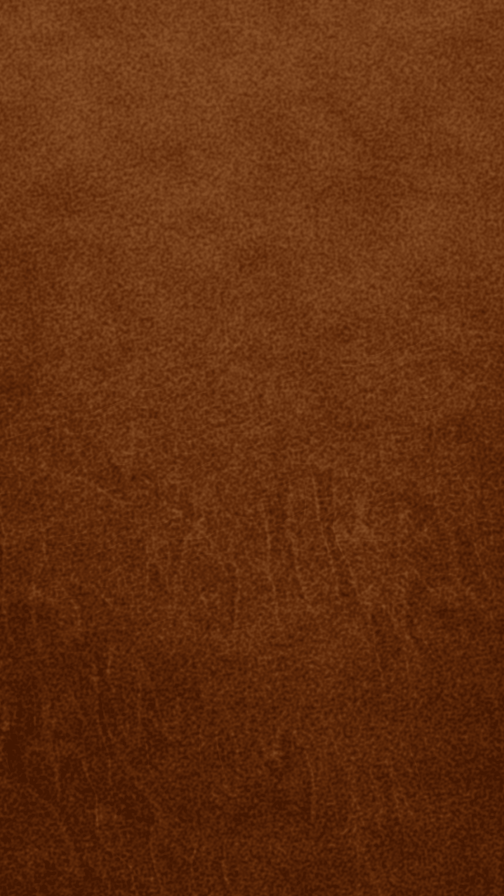
This texture is drawn by a Shadertoy shader. Its source:

```glsl
vec2 randomGradient(vec2 cell) {
    vec3 h = fract(cell.xyx * vec3(0.1031, 0.1030, 0.0973));
    h += dot(h, h.yzx + 33.33);
    float angle = 6.2832 * fract((h.x + h.y) * h.z);
    return vec2(cos(angle), sin(angle));
}

float gradientNoise(vec2 p) {
    vec2 i = floor(p), f = p - i;
    vec2 w = f * f * f * (f * (f * 6.0 - 15.0) + 10.0);
    vec2 e = vec2(0, 1);
    float low = mix(dot(randomGradient(i), f),
                    dot(randomGradient(i + e.yx), f - e.yx), w.x);
    float high = mix(dot(randomGradient(i + e.xy), f - e.xy),
                     dot(randomGradient(i + e.yy), f - e.yy), w.x);
    return mix(low, high, w.y);
}

float fbm(vec2 p) {
    float sum = 0.0, amplitude = 1.0;
    for (int octave = 0; octave < 4; octave++) {
        sum += amplitude * gradientNoise(p);
        p = mat2(1.6, 1.2, -1.2, 1.6) * p + 17.3;
        amplitude *= 0.55;
    }
    return sum;
}

// Pale crease with a shaded flank, along the zero line of stretched noise
float crease(vec2 p, float width) {
    float n = gradientNoise(p);
    float ridge = 1.0 - smoothstep(0.0, width, abs(n));
    float flank = 1.0 - smoothstep(0.0, width * 1.6, abs(n - width * 1.7));
    return ridge - 0.6 * flank;
}

vec3 leatherColor(float tone) {
    vec3 dark = vec3(0.285, 0.105, 0.012);
    vec3 middle = vec3(0.385, 0.170, 0.040);
    vec3 light = vec3(0.485, 0.268, 0.118);
    return tone < 0.5 ? mix(dark, middle, tone * 2.0)
                      : mix(middle, light, tone * 2.0 - 1.0);
}

void mainImage(out vec4 fragColor, in vec2 fragCoord) {
    vec2 p = fragCoord / iResolution.y;
    float across = fragCoord.x / iResolution.x;
    vec2 warp = 0.010 * vec2(fbm(p * 11.0), fbm(p * 11.0 + 40.0));
    vec2 q = p + warp;

    // Light falling from the top, dimmer at the sides and bottom left
    float tone = mix(0.24, 0.90, smoothstep(0.05, 1.0, p.y));
    tone -= 0.18 * pow(abs(across * 2.0 - 1.0), 2.5) * (1.0 - 0.6 * p.y);
    tone -= 0.09 * (1.0 - across) * (1.0 - smoothstep(0.2, 0.5, p.y));
    tone += 0.09 * exp(-14.0 * dot(p - vec2(0.28, 0.45), p - vec2(0.28, 0.45)));

    // Cloudy dye patches and small streaks
    tone += 0.17 * fbm(p * vec2(4.0, 5.0) + 3.0);
    tone += 0.18 * fbm(q * vec2(18.0, 26.0) + 8.0);

    // Long leaning creases in the lower half
    float lower = 1.0 - smoothstep(0.40, 0.64, p.y);
    float patches = smoothstep(-0.25, 0.25, gradientNoise(p * 7.0 + 21.0));
    vec2 lean = vec2(q.x + 0.20 * q.y, q.y);
    tone += 0.24 * lower * patches * crease(lean * vec2(27.0, 6.0), 0.08);
    tone += 0.17 * lower * crease(lean * vec2(38.0, 10.0) + 31.0, 0.10)
          * smoothstep(-0.15, 0.25, gradientNoise(p * 8.0 + 60.0));

    // Diagonal folds toward the lower left
    vec2 fold = vec2(q.x * 0.75 + q.y * 0.65, q.y * 0.75 - q.x * 0.65);
    tone += 0.20 * lower * (1.0 - smoothstep(0.2, 0.6, across))
          * crease(fold * vec2(20.0, 6.0) + 12.0, 0.07)
          * smoothstep(-0.15, 0.3, gradientNoise(p * 6.0 + 75.0));

    // Faint sideways wrinkles around the middle
    float band = smoothstep(0.1, 0.4, p.y) * (1.0 - smoothstep(0.55, 0.8, p.y));
    vec2 tilt = vec2(q.x, q.y - 0.22 * q.x);
    tone += 0.12 * band * crease(tilt * vec2(20.0, 65.0) + 5.0, 0.13);

    // Fine pebbled grain, crisp and nearly round
    vec2 turned = mat2(0.8, 0.6, -0.6, 0.8) * p;
    float grain = 0.42 * gradientNoise(p * vec2(190.0, 215.0) + 0.3);
    grain += 0.46 * gradientNoise(turned * vec2(270.0, 255.0) + 90.0);
    grain += 0.18 * gradientNoise(tilt * vec2(85.0, 130.0) + 50.0);
    tone += grain * mix(1.12, 0.85, p.y);

    fragColor = vec4(leatherColor(clamp(tone, -0.12, 1.2)), 1.0);
}
```
